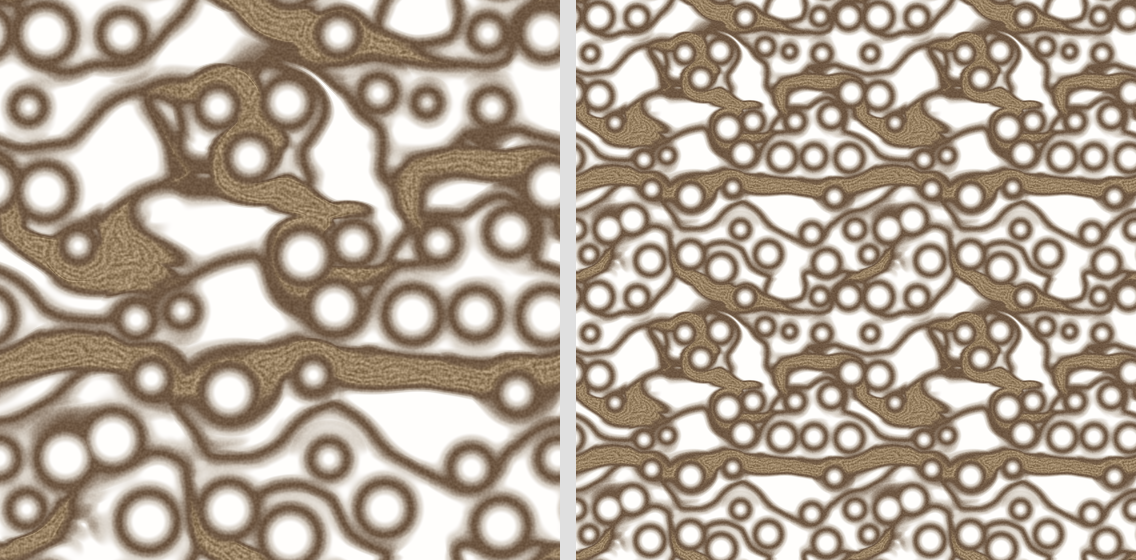
Left, the tile; right, the same tile 2 across and 2 down.
A WebGL 2 fragment shader for this pattern:

```glsl
#version 300 es
precision highp float;
uniform vec2 u_resolution;
out vec4 fragColor;

#define GRID 8.0          // circle cells per side, even so staggered rows wrap
#define CIRCLE_SHARE 0.64 // part of the cells that hold a circle
#define RADIUS_MIN 0.020
#define RADIUS_MAX 0.053
#define BANDS 3.0         // wide strands across the height
#define THREADS 4.0       // thin strands across the height
#define BAND_SWELL 0.085
#define FILLET 0.020
#define GLOW 0.026        // reach of the soft outer shade
#define RIM 0.013         // depth of the dark rim inside filled areas
#define GRAIN 0.20

const float TAU = 6.28318;
const vec3 PAPER = vec3(1.00, 0.995, 0.99);
const vec3 PALE = vec3(0.85, 0.82, 0.78);
const vec3 TAUPE = vec3(0.61, 0.545, 0.48);
const vec3 DARK = vec3(0.43, 0.34, 0.26);
const vec3 GOLD = vec3(0.60, 0.51, 0.39);

vec2 hash2(vec2 p) {
  vec3 h = fract(p.xyx * vec3(0.1031, 0.1030, 0.0973));
  h += dot(h, h.yzx + 33.33);
  return fract((h.xx + h.yz) * h.zy);
}

float corner(vec2 cell, vec2 offset, vec2 period, float seed) {
  float angle = TAU * hash2(mod(cell, period) + seed).x;
  return dot(vec2(cos(angle), sin(angle)), offset);
}

// Gradient noise that wraps over the unit square
float wrapNoise(vec2 uv, vec2 period, float seed) {
  vec2 p = uv * period, i = floor(p), f = fract(p);
  vec2 w = f * f * f * (f * (f * 6.0 - 15.0) + 10.0);
  vec2 e = vec2(1.0, 0.0);
  float low = mix(corner(i, f, period, seed),
                  corner(i + e.xy, f - e.xy, period, seed), w.x);
  float high = mix(corner(i + e.yx, f - e.yx, period, seed),
                   corner(i + e.xx, f - e.xx, period, seed), w.x);
  return mix(low, high, w.y);
}

// Centre in xy, radius in z; radius is zero for an empty cell
vec3 circleIn(vec2 cell) {
  vec2 id = mod(cell, GRID);
  vec2 jitter = hash2(id + 17.0) - 0.5, pick = hash2(id + 71.0);
  float stagger = 0.5 * mod(id.y, 2.0) - 0.25;
  vec2 centre = (cell + 0.5 + vec2(stagger, 0.0) + 0.5 * jitter) / GRID;
  float radius = mix(RADIUS_MIN, RADIUS_MAX, pick.y);
  return vec3(centre, radius * step(pick.x, CIRCLE_SHARE));
}

// Pushes the strands outward around every circle
vec2 bend(vec2 p) {
  vec2 shift = vec2(0.0), home = floor(p * GRID);
  for (int k = 0; k < 9; k++) {
    vec3 c = circleIn(home + vec2(k % 3 - 1, k / 3 - 1));
    vec2 away = p - c.xy;
    float reach = 2.2 * c.z + 1e-4;
    float fall = max(0.0, 1.0 - dot(away, away) / (reach * reach));
    shift -= 0.85 * away * fall * fall;
  }
  return p + shift;
}

// Phases of both strand families; a strand runs along each whole number
vec2 strandPhase(vec2 p) {
  vec2 q = bend(p);
  float band = BANDS * q.y + 1.2 * wrapNoise(q, vec2(2, 3), 5.0)
             + 0.30 * wrapNoise(q, vec2(5, 8), 23.0);
  float thread = THREADS * q.y + 1.7 * wrapNoise(q, vec2(3, 4), 41.0)
               + 0.35 * wrapNoise(q, vec2(5, 9), 59.0);
  return vec2(band, thread);
}

float smoothMin(float a, float b) {
  float h = max(FILLET - abs(a - b), 0.0) / FILLET;
  return min(a, b) - 0.25 * h * h * FILLET;
}

// Distance to the brown shapes, negative inside filled areas
float shapeDistance(vec2 p) {
  const float e = 0.002;
  vec2 phase = strandPhase(p);
  vec2 dx = (strandPhase(p + vec2(e, 0.0)) - phase) / e;
  vec2 dy = (strandPhase(p + vec2(0.0, e)) - phase) / e;
  vec2 strand = abs(phase - floor(phase + 0.5)) / sqrt(dx * dx + dy * dy + 0.3);
  float swell = 0.014 + BAND_SWELL * wrapNoise(p, vec2(3, 4), 83.0);
  float d = smoothMin(strand.x - clamp(swell, 0.0, 0.06), strand.y);

  float hole = -1.0;
  vec2 home = floor(p * GRID);
  for (int k = 0; k < 9; k++) {
    vec3 c = circleIn(home + vec2(k % 3 - 1, k / 3 - 1));
    if (c.z == 0.0) continue;
    float edge = length(p - c.xy) - c.z;
    d = smoothMin(d, abs(edge));
    hole = max(hole, -edge);
  }
  return max(d, hole);
}

void main() {
  vec2 uv = gl_FragCoord.xy / u_resolution;
  float d = shapeDistance(uv);

  // Soft shade from the dark core out to the paper
  float t = max(d, 0.0) / GLOW;
  vec3 color = mix(DARK, TAUPE, smoothstep(0.06, 0.38, t));
  color = mix(color, PALE, smoothstep(0.32, 0.66, t));
  color = mix(color, PAPER, smoothstep(0.62, 1.0, t));

  // Filled areas with faint contour lines
  float inside = smoothstep(0.0, RIM, -d);
  float drift = 1.4 * wrapNoise(uv, vec2(22), 7.0);
  float contour = sin(TAU * (d * 85.0 + drift));
  color = mix(color, GOLD + 0.055 * contour, inside);

  // Fine grain, strongest on the brown
  float grain = wrapNoise(uv, vec2(210), 3.0) + 0.6 * wrapNoise(uv, vec2(120, 150), 9.0);
  color += GRAIN * grain * mix(0.35, 0.8, inside) * (1.0 - smoothstep(0.3, 0.9, t));
  fragColor = vec4(clamp(color, 0.0, 1.0), 1.0);
}
```
